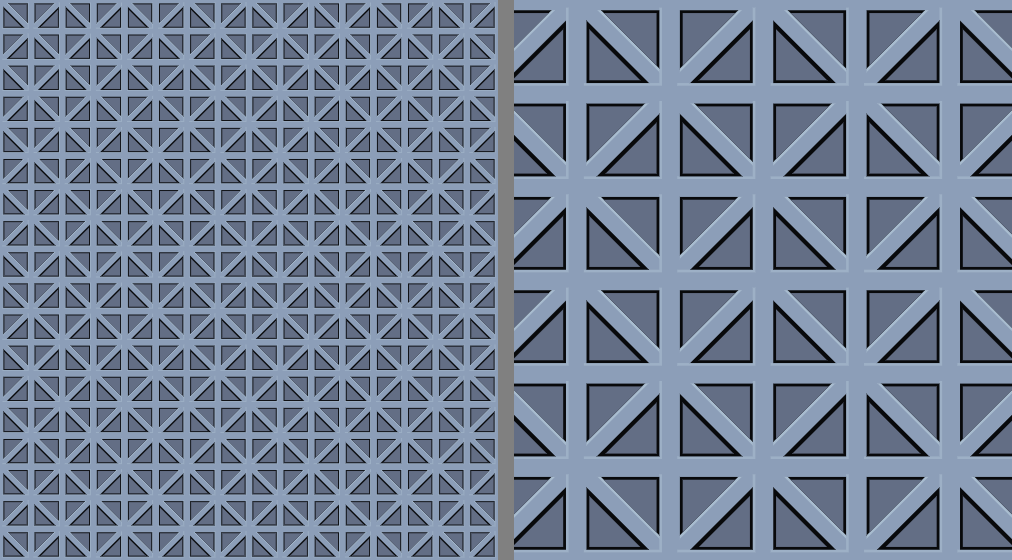
Left, the full canvas; right, a detail of the centre.
Reproduce this pattern procedurally as a Shadertoy shader.

```glsl
// Antialiased coverage of the region where distance d is negative
float cover(float d, float pixel) {
    return clamp(0.5 - d / pixel, 0.0, 1.0);
}

vec3 latticeCell(vec2 p, float slant, float pixel) {
    vec3 bar = vec3(0.55, 0.62, 0.72);
    vec3 panel = vec3(0.39, 0.43, 0.52);
    vec3 outline = vec3(0.03, 0.035, 0.045);
    vec3 shine = vec3(0.68, 0.76, 0.83);

    // Square opening and the diagonal brace across it
    float opening = max(abs(p.x), abs(p.y)) - 0.39;
    float across = (p.y - slant * p.x) * 0.7071 - 0.016;
    float brace = abs(across) - 0.094;
    float recess = max(opening, -brace);

    // Soft light on the bars below and to the right of the opening
    float rim = max(opening - 0.028, min(p.y + 0.39, 0.39 - p.x));
    vec3 color = mix(bar, shine, 0.5 * cover(rim, pixel));

    // Bright upper edge of the brace
    float ridge = max(opening, abs(across - 0.083) - 0.015);
    color = mix(color, shine, 0.85 * cover(ridge, pixel));

    // Sunken panels: thin outline, heavier shadow under the brace
    color = mix(color, outline, cover(recess, pixel));
    float shadow = across < 0.0 ? 0.139 + across : 0.094 - across;
    float inner = max(opening + 0.03, shadow);
    return mix(color, panel, cover(inner, pixel));
}

void mainImage(out vec4 fragColor, in vec2 fragCoord) {
    vec2 uv = fragCoord / iResolution.xy;
    vec2 grid = vec2(uv.x, 1.0 - uv.y) * vec2(16.0, 18.0);
    vec2 id = floor(grid);
    vec2 p = fract(grid) - 0.5;
    p.y = -p.y;

    // Braces alternate within blocks of nine rows
    float parity = mod(id.x + mod(id.y, 9.0), 2.0);
    float slant = parity < 0.5 ? -1.0 : 1.0;

    fragColor = vec4(latticeCell(p, slant, 18.0 / iResolution.y), 1.0);
}
```
